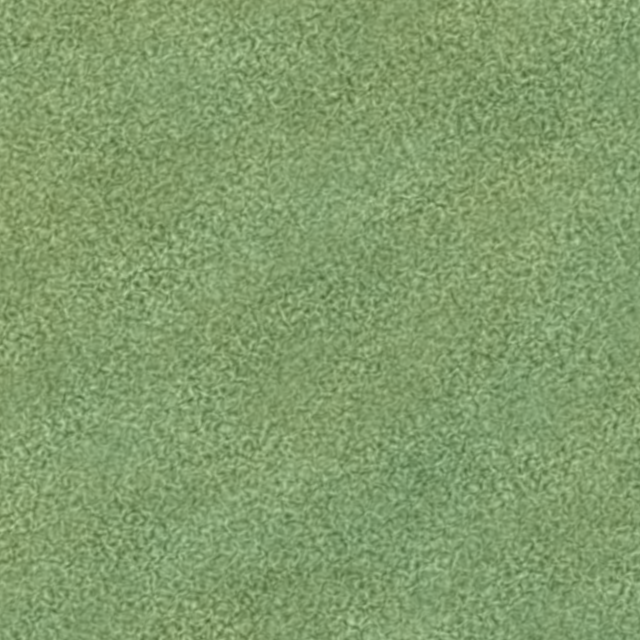
Give the GLSL for this texture, as a Shadertoy shader.

```glsl
// Soft green felted turf: short curly fibres over faint slanted patches of warmer and cooler green.

const vec3  BASE_GREEN    = vec3(0.511, 0.611, 0.421);
const vec3  WARM_SHIFT    = vec3(0.030, 0.003, -0.018);
const float SLANT         = 0.45;   // direction of the nap, radians
const float NAP_STRETCH   = 0.92;   // below 1 lengthens fibres along the nap
const float FIBRE_SCALE   = 108.0;  // noise cells across the canvas
const float CURL_SCALE    = 48.0;
const float CURL_AMOUNT   = 0.004;
const float FIBRE_CONTRAST = 0.235;
const float MOTTLE_CONTRAST = 0.040;
const float PATCH_CONTRAST = 0.040;

// Integer hash to a unit gradient direction
vec2 gradientAt(ivec2 cell) {
    uvec2 q = uvec2(cell + 4096) * uvec2(1597334673u, 3812015801u);
    uint h = (q.x ^ q.y) * 1597334673u;
    h = (h ^ (h >> 15)) * 2246822519u;
    h ^= h >> 13;
    float angle = float(h & 65535u) * 6.2831853 / 65536.0;
    return vec2(cos(angle), sin(angle));
}

// Gradient noise, roughly -0.7 to 0.7
float gradientNoise(vec2 p) {
    ivec2 cell = ivec2(floor(p));
    vec2 f = fract(p);
    vec2 blend = f * f * f * (f * (f * 6.0 - 15.0) + 10.0);
    float a = dot(gradientAt(cell), f);
    float b = dot(gradientAt(cell + ivec2(1, 0)), f - vec2(1, 0));
    float c = dot(gradientAt(cell + ivec2(0, 1)), f - vec2(0, 1));
    float d = dot(gradientAt(cell + ivec2(1, 1)), f - vec2(1, 1));
    return mix(mix(a, b, blend.x), mix(c, d, blend.x), blend.y);
}

mat2 rotation(float angle) {
    float c = cos(angle), s = sin(angle);
    return mat2(c, -s, s, c);
}

// Curly strands: bent noise at two sizes plus soft light ridges
float fibres(vec2 p) {
    vec2 curl = vec2(gradientNoise(p * CURL_SCALE + 17.3),
                     gradientNoise(p * CURL_SCALE + 71.9));
    vec2 q = (p + CURL_AMOUNT * curl) * FIBRE_SCALE;
    float coarse = gradientNoise(q);
    float fine = gradientNoise(rotation(0.9) * q * 1.4 + 31.7);
    float crease = gradientNoise(rotation(2.1) * q * 0.75 + 53.1);
    float ridge = 0.24 - sqrt(crease * crease + 0.008);
    return 0.75 * coarse + 0.6 * fine + 0.45 * ridge;
}

void mainImage(out vec4 fragColor, in vec2 fragCoord) {
    vec2 uv = fragCoord / iResolution.y;
    vec2 nap = rotation(SLANT) * uv;
    vec2 streak = nap * vec2(0.55, 1.0);

    // Broad variation of light
    float patches = gradientNoise(streak * 6.0 + 5.2)
                  + 0.6 * gradientNoise(streak * 14.0 + 9.4);
    float mottle = gradientNoise(nap * vec2(0.8, 1.0) * 30.0 + 23.6);

    // Fibre relief, stronger in some areas than others
    float strength = 1.0 + 0.6 * gradientNoise(streak * 11.0 + 41.8);
    float relief = fibres(nap * vec2(NAP_STRETCH, 1.0)) * strength;

    // Warm tint gathers toward the upper left
    float warmth = 0.8 * gradientNoise(streak * 5.0 + 13.7)
                 + 0.35 * gradientNoise(nap * 18.0 + 67.2)
                 + 0.4 * (uv.y - uv.x);

    float light = FIBRE_CONTRAST * relief
                + MOTTLE_CONTRAST * mottle
                + PATCH_CONTRAST * patches;
    vec3 color = BASE_GREEN + light + WARM_SHIFT * warmth;
    fragColor = vec4(clamp(color, 0.0, 1.0), 1.0);
}
```
